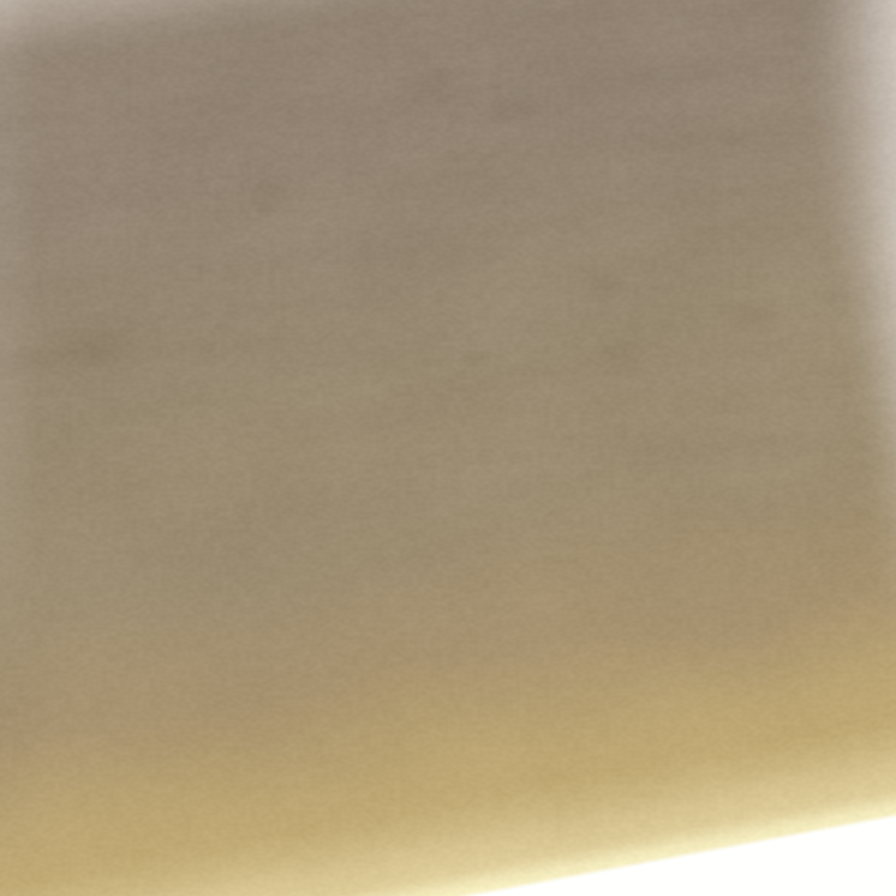
Write a Shadertoy shader that draws this texture.

```glsl
// Draws a backlit sheet of translucent parchment with a glowing lower edge.

const vec3 WHITE = vec3(1.00, 1.00, 0.995);
const vec3 RIM   = vec3(0.97, 0.94, 0.76);
const vec3 CREAM = vec3(0.87, 0.80, 0.60);
const vec3 GOLD  = vec3(0.75, 0.66, 0.45);
const vec3 TAN   = vec3(0.655, 0.575, 0.435);
const vec3 OLIVE = vec3(0.610, 0.550, 0.445);
const vec3 TAUPE = vec3(0.572, 0.515, 0.450);
const vec3 HAZE  = vec3(0.85, 0.82, 0.79);

const float EDGE_START = 0.52;    // where the cut edge meets the bottom
const float EDGE_SLOPE = 0.1875;
const float EDGE_BLUR  = 0.004;
const float GRAIN      = 0.020;
const float STREAKS    = 0.022;
const float CLOUDS     = 0.022;
const float SPOT_DEPTH = 0.028;
const int   SPOT_COUNT = 14;

vec2 hash2(vec2 p) {
    vec3 q = fract(vec3(p.xyx) * vec3(0.1031, 0.1030, 0.0973));
    q += dot(q, q.yzx + 33.33);
    return fract((q.xx + q.yz) * q.zy);
}

float gradientDot(vec2 cell, vec2 offset, vec2 f) {
    float angle = 6.2832 * hash2(cell + offset).x;
    return dot(vec2(cos(angle), sin(angle)), f - offset);
}

float gradientNoise(vec2 p) {
    vec2 cell = floor(p), f = fract(p);
    vec2 u = f * f * f * (f * (f * 6.0 - 15.0) + 10.0);
    float low = mix(gradientDot(cell, vec2(0, 0), f), gradientDot(cell, vec2(1, 0), f), u.x);
    float high = mix(gradientDot(cell, vec2(0, 1), f), gradientDot(cell, vec2(1, 1), f), u.x);
    return mix(low, high, u.y);
}

float fbm(vec2 p) {
    float sum = 0.0, amplitude = 0.6;
    for (int i = 0; i < 4; i++) {
        sum += amplitude * gradientNoise(p);
        p = mat2(1.6, 1.2, -1.2, 1.6) * p + 17.3;
        amplitude *= 0.5;
    }
    return sum;
}

// Colour of the sheet by distance above its lit lower edge
vec3 sheetColor(float d) {
    vec3 color = mix(RIM, CREAM, smoothstep(0.0, 0.035, d));
    color = mix(color, GOLD, smoothstep(0.02, 0.12, d));
    color = mix(color, TAN, smoothstep(0.10, 0.28, d));
    color = mix(color, OLIVE, smoothstep(0.22, 0.48, d));
    return mix(color, TAUPE, smoothstep(0.42, 0.95, d));
}

// Soft dark blemishes scattered over the upper part
float spots(vec2 uv) {
    float sum = 0.0;
    vec2 warp = 0.008 * vec2(fbm(uv * 22.0), fbm(uv * 22.0 + 40.0));
    for (int i = 0; i < SPOT_COUNT; i++) {
        vec2 place = hash2(vec2(float(i), 7.0));
        vec2 trait = hash2(vec2(float(i), 29.0));
        vec2 center = vec2(mix(0.06, 0.86, place.x), mix(0.56, 0.93, place.y));
        float radius = mix(0.006, 0.027, trait.x * trait.x);
        vec2 delta = (uv + warp - center) / vec2(1.0 + trait.y, 0.9);
        sum += exp(-dot(delta, delta) / (radius * radius)) * mix(0.5, 1.0, trait.y);
    }
    return sum;
}

void mainImage(out vec4 fragColor, in vec2 fragCoord) {
    vec2 uv = fragCoord / iResolution.xy;
    float edge = uv.y - EDGE_SLOPE * (uv.x - EDGE_START);

    // Base gradient, gently warped away from the edge
    float warp = 0.09 * fbm(uv * vec2(3.0, 4.0) + 5.0) * smoothstep(0.04, 0.3, edge);
    vec3 color = sheetColor(max(edge + warp, 0.0));

    // Pale haze along the right side, the top left corner and the left side
    float rightStart = mix(0.97, 0.885, smoothstep(0.3, 1.0, uv.y));
    float right = smoothstep(rightStart, 1.05, uv.x) * smoothstep(0.2, 0.75, uv.y);
    float corner = smoothstep(0.91, 1.03, uv.y - 0.16 * uv.x) * 0.55;
    float left = 0.10 * smoothstep(0.05, 0.0, uv.x) * smoothstep(0.2, 0.5, uv.y);
    color = mix(color, HAZE, clamp(right + corner + left, 0.0, 1.0));

    // Clouds, slanted fibre streaks, blemishes and fine grain
    vec2 slanted = vec2(uv.x, uv.y - 0.12 * uv.x);
    float clouds = fbm(uv * 6.0 + 11.0);
    float streaks = fbm(slanted * vec2(5.0, 26.0) + 3.0) * smoothstep(0.2, 0.6, uv.y);
    float grain = gradientNoise(uv * vec2(150.0, 210.0))
                + 0.7 * gradientNoise(uv * vec2(60.0, 95.0) + 9.0);
    float shade = CLOUDS * clouds + STREAKS * streaks + GRAIN * grain - SPOT_DEPTH * spots(uv);
    color += shade * vec3(1.0, 1.0, 1.05);

    // Bare light below the cut edge
    float blur = max(EDGE_BLUR, 1.0 / iResolution.y);
    color = mix(WHITE, color, smoothstep(-blur, blur, edge));
    fragColor = vec4(clamp(color, 0.0, 1.0), 1.0);
}
```
